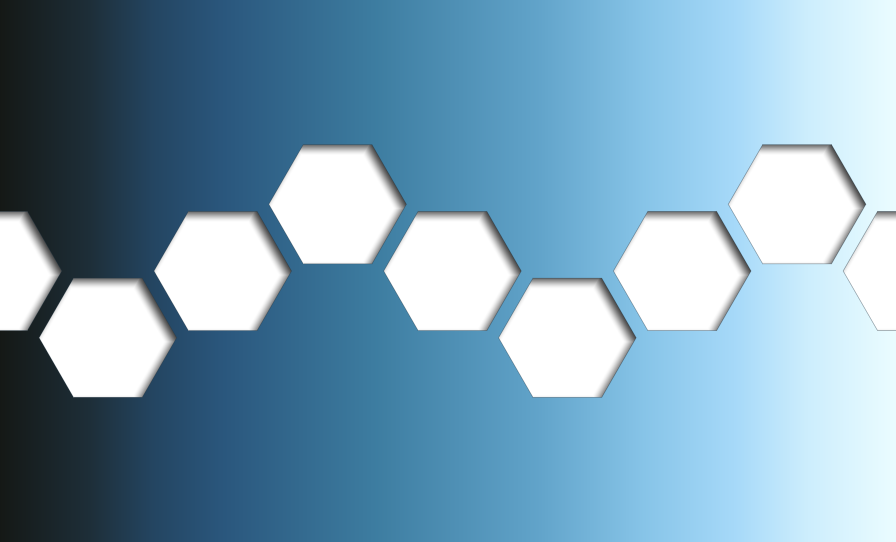
This background is drawn by a Shadertoy shader. Its source:

```glsl
// A zigzag chain of cut-out white hexagons over a dark-to-light blue gradient.

// Signed distance to a flat-topped hexagon with the given apothem.
float hexagon(vec2 p, float apothem) {
    p = abs(p);
    return max(p.y, dot(p, vec2(0.866, 0.5))) - apothem;
}

// Linear ramp from one colour stop to the next.
vec3 ramp(vec3 base, vec3 next, float from, float to, float x) {
    return mix(base, next, clamp((x - from) / (to - from), 0.0, 1.0));
}

vec3 backdrop(float x) {
    vec3 c = vec3(0.08, 0.095, 0.085);
    c = ramp(c, vec3(0.115, 0.18, 0.22), 0.00, 0.10, x);
    c = ramp(c, vec3(0.14, 0.27, 0.38), 0.10, 0.17, x);
    c = ramp(c, vec3(0.165, 0.34, 0.49), 0.17, 0.25, x);
    c = ramp(c, vec3(0.24, 0.49, 0.63), 0.25, 0.42, x);
    c = ramp(c, vec3(0.38, 0.64, 0.79), 0.42, 0.60, x);
    c = ramp(c, vec3(0.53, 0.77, 0.91), 0.60, 0.72, x);
    c = ramp(c, vec3(0.65, 0.85, 0.975), 0.72, 0.82, x);
    c = ramp(c, vec3(0.80, 0.93, 0.99), 0.82, 0.90, x);
    return ramp(c, vec3(0.92, 0.99, 1.0), 0.90, 1.00, x);
}

void mainImage(out vec4 fragColor, in vec2 fragCoord) {
    // Canvas width is one unit; y is zero at mid height.
    vec2 p = vec2(fragCoord.x, fragCoord.y - 0.5 * iResolution.y) / iResolution.x;
    float pixel = 1.0 / iResolution.x;
    vec3 color = backdrop(p.x);

    for (int i = 0; i < 9; i++) {
        // Centres rise and fall with a period of four cells.
        float cell = float(i);
        vec2 center = vec2(0.1282 * cell - 0.0078, -0.0745 * sin(1.570796 * cell));
        vec2 q = p - center;
        float d = hexagon(q, 0.0665);

        // Inner shadow cast from the upper right rim.
        float shadow = smoothstep(-0.008, 0.0105, hexagon(q + vec2(0.0059, 0.0046), 0.0665));
        vec3 paper = vec3(1.0 - 0.78 * shadow);
        color = mix(color, paper, smoothstep(0.5 * pixel, -0.5 * pixel, d));

        // Hairline around the cut.
        float rim = smoothstep(0.0005 + 0.5 * pixel, 0.0, abs(d));
        color = mix(color, vec3(0.15, 0.22, 0.27), 0.35 * rim);
    }
    fragColor = vec4(color, 1.0);
}
```
